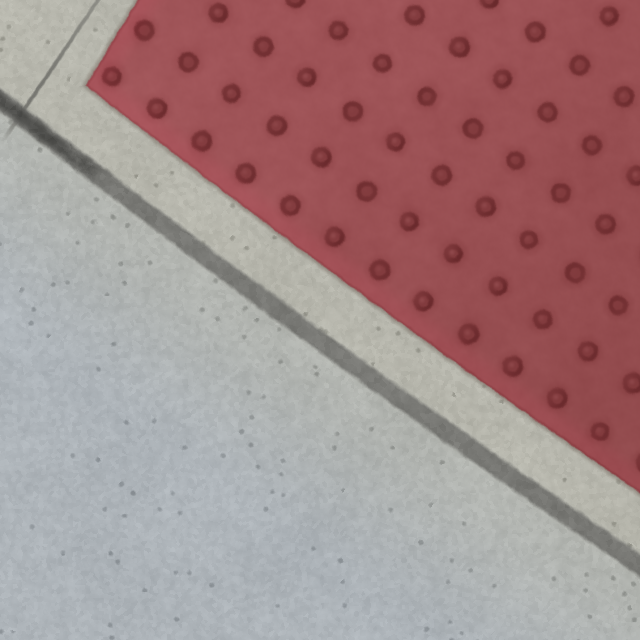
Write a three.js fragment shader that draws this texture.

```glsl
// Corner of a red studded mat on pale concrete slabs, with a dark diagonal joint.
varying vec2 vUv;

vec2 hash2(vec2 p) {
  vec3 q = fract(p.xyx * vec3(0.1031, 0.1030, 0.0973));
  q += dot(q, q.yzx + 33.33);
  return fract((q.xx + q.yz) * q.zy);
}

// Cellular noise: x is the distance to the nearest seed, y its random value
vec2 cells(vec2 p) {
  vec2 base = floor(p), best = vec2(9.0, 0.0);
  for (int j = -1; j <= 1; j++)
    for (int i = -1; i <= 1; i++) {
      vec2 id = base + vec2(i, j);
      vec2 seed = hash2(id + 50.0);
      float d = length(id + seed - p);
      if (d < best.x) best = vec2(d, hash2(id + 91.0).x);
    }
  return best;
}

// Layered sines, roughly -1 to 1
float waves(vec2 p) {
  float sum = 0.0, amp = 0.5;
  for (int i = 0; i < 5; i++) {
    sum += amp * sin(p.x + 1.7 * sin(p.y)) * cos(p.y - 1.3 * sin(p.x * 0.8));
    p = mat2(1.5, 1.1, -1.1, 1.5) * p + 2.3;
    amp *= 0.65;
  }
  return sum;
}

// Signed distance to the mat, negative inside
float matDistance(vec2 p) {
  vec2 d = p - vec2(0.134, 0.866);
  float t = d.x / 0.866;
  float lower = (-0.735 * d.x - 0.036 * t * (1.0 - t) - d.y) * 0.806;
  float left = dot(d, vec2(-0.857, 0.516));
  return max(lower, left);
}

// Signed height above the joint between slabs
float jointHeight(vec2 p) {
  return (p.y - 0.844 + 0.727 * p.x + 0.052 * p.x * (1.0 - p.x)) * 0.809;
}

vec3 concrete(vec2 p, float height) {
  vec3 col = mix(vec3(0.70, 0.71, 0.69), vec3(0.68, 0.705, 0.725),
                 smoothstep(0.0, -0.3, height));
  col = mix(col, vec3(0.72, 0.715, 0.67), 0.75 * smoothstep(-0.03, 0.03, height));
  vec2 fine = cells(p * 150.0), coarse = cells(p * 65.0 + 7.0);
  col += 0.035 * (fine.y - 0.5) + 0.025 * (0.45 - coarse.x);
  col += 0.018 * waves(p * 14.0) + 0.018 * waves(p * 70.0);
  // Sparse dark pits
  float pit = step(0.95, coarse.y) * smoothstep(0.38, 0.08, coarse.x + 0.1 * waves(p * 200.0));
  return col - 0.13 * pit;
}

vec3 rubber(vec2 p) {
  float shade = smoothstep(0.5, 1.7, p.x + 1.0 - p.y);
  vec3 col = mix(vec3(0.625, 0.33, 0.345), vec3(0.575, 0.295, 0.305), shade);
  col += 0.012 * waves(p * 18.0) + 0.010 * waves(p * 75.0);

  // Studs on a skewed lattice
  vec2 along = vec2(0.0694, -0.0504), across = vec2(0.0486, 0.0743);
  vec2 d = p - vec2(0.1758, 0.8802);
  vec2 id = vec2(d.x * across.y - d.y * across.x, along.x * d.y - along.y * d.x);
  id = floor(id / (along.x * across.y - along.y * across.x) + 0.5);
  vec2 rnd = hash2(id + 20.0);
  vec2 q = d - along * id.x - across * id.y - 0.004 * (rnd - 0.5);
  float r = length(q) + 0.0014 * waves(q * 160.0 + rnd * 20.0);
  float size = 0.0165 + 0.002 * (rnd.x - 0.5);
  float disc = smoothstep(size + 0.003, size - 0.004, r);
  float ring = smoothstep(0.006, 0.001, abs(r - size + 0.005));
  float facing = 0.65 + 0.35 * dot(normalize(q + 0.0001), vec2(0.8, -0.6) * (rnd.y * 1.6 - 0.4));
  col = mix(col, vec3(0.49, 0.215, 0.225), 0.82 * disc);
  col = mix(col, vec3(0.39, 0.145, 0.155), 0.75 * ring * facing);
  // Soft halo and a small pale glint
  col -= 0.025 * smoothstep(0.03, 0.015, r) * (1.0 - disc);
  return col + 0.05 * smoothstep(0.007, 0.0, length(q - vec2(-0.002, 0.002))) * rnd.y;
}

void main() {
  vec2 p = vUv;
  float rough = waves(p * 95.0);
  float height = jointHeight(p);
  vec3 col = concrete(p, height);

  // Hairline between the two upper slabs
  float hair = abs(dot(p - vec2(0.052, 0.85), vec2(0.83, -0.56)) + 0.0012 * rough);
  float hairFade = smoothstep(-0.06, 0.0, height) * mix(0.9, 0.6, smoothstep(0.86, 1.0, p.y));
  col = mix(col, vec3(0.44, 0.44, 0.42), hairFade * smoothstep(0.005, 0.001, hair));

  // Dark joint, dirtiest at the left end
  float joint = abs(height) + 0.002 * rough;
  float grime = smoothstep(0.18, 0.08, p.x + 0.03 * rough);
  vec3 jointCol = mix(vec3(0.46, 0.46, 0.445), vec3(0.29, 0.29, 0.28),
                      grime * smoothstep(0.016, 0.003, joint));
  jointCol += 0.035 * waves(p * 45.0) + 0.04 * (cells(p * 110.0).y - 0.5);
  col = mix(col, jointCol, 0.95 * smoothstep(0.0185, 0.0105, joint));

  // Mat with a grimy rim and a pinker border
  float edge = matDistance(p) + 0.0016 * rough;
  col = mix(col, vec3(0.50, 0.46, 0.42), 0.6 * smoothstep(0.009, 0.0, edge));
  vec3 red = rubber(p);
  red += vec3(0.03, 0.0, 0.01) * smoothstep(-0.045, -0.01, edge);
  red -= 0.07 * smoothstep(-0.006, 0.001, edge);
  col = mix(col, red, smoothstep(0.002, -0.002, edge));

  gl_FragColor = vec4(col, 1.0);
}
```
